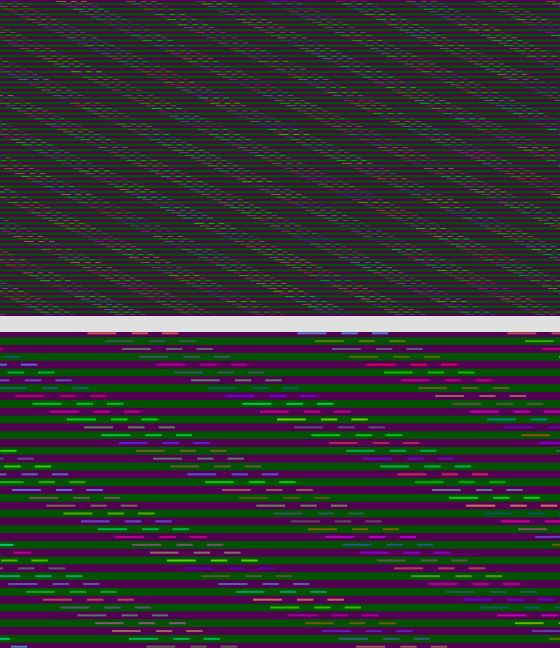
Top: the whole. Bottom: its middle third, enlarged.
Reproduce this pattern procedurally as a Shadertoy shader.

```glsl
// Thin green and magenta stripes carrying slanted groups of three coloured dashes.

const float STRIPES = 121.0;        // stripes down the canvas
const float GROUPS = 8.0;           // dash groups along one stripe
const float ROW_SHIFT = 0.082;      // sideways step of the groups per stripe
const float START_SHIFT = 0.803;
const float DASH_THICKNESS = 0.26;  // in stripe heights

const vec3 GREEN = vec3(0.005, 0.32, 0.005);
const vec3 MAGENTA = vec3(0.32, 0.0, 0.32);

// Sine-free hash of a cell
float hash21(vec2 cell) {
    vec3 p = fract(cell.xyx * 0.1031);
    p += dot(p, p.yzx + 33.33);
    return fract((p.x + p.y) * p.z);
}

// Fully saturated colour from a hue in 0..1
vec3 hueColor(float hue) {
    return clamp(abs(fract(hue + vec3(0.0, 0.667, 0.333)) * 6.0 - 3.0) - 1.0, 0.0, 1.0);
}

// Part of a pixel of the given width that lies between low and high
float coverage(float x, float low, float high, float width) {
    float overlap = min(x + 0.5 * width, high) - max(x - 0.5 * width, low);
    return clamp(overlap / width, 0.0, 1.0);
}

vec3 stripeColor(float row) {
    return mix(MAGENTA, GREEN, mod(row, 2.0));
}

// One long dash followed by two short ones
float dashGroup(float x, float width) {
    float mask = coverage(x, 0.0, 0.138, width);
    for (int i = 0; i < 2; i++) {
        float start = 0.21 + 0.145 * float(i);
        mask += coverage(x, start, start + 0.078, width);
    }
    return min(mask, 1.0);
}

vec3 dashColor(vec2 cell, vec3 ground) {
    vec3 tint = hueColor(hash21(cell + 17.0));
    float strength = mix(0.28, 0.5, hash21(cell + 71.0));
    return ground * 1.1 + tint * strength;
}

void mainImage(out vec4 fragColor, in vec2 fragCoord) {
    vec2 uv = fragCoord / iResolution.xy;
    vec2 pixel = vec2(GROUPS, STRIPES) / iResolution.xy;

    // Stripes, counted from the top
    float y = (1.0 - uv.y) * STRIPES;
    float row = floor(y);
    float across = y - row;
    vec3 ground = stripeColor(row);
    vec3 color = mix(stripeColor(row + 1.0), ground, coverage(across, 0.0, 1.0, pixel.y));

    // Dashes along the middle of each stripe
    float x = uv.x * GROUPS - START_SHIFT - row * ROW_SHIFT;
    float line = coverage(across, 0.5 - 0.5 * DASH_THICKNESS, 0.5 + 0.5 * DASH_THICKNESS, pixel.y);
    float mask = line * dashGroup(fract(x), pixel.x);
    color = mix(color, dashColor(vec2(floor(x), row), ground), mask);

    fragColor = vec4(color, 1.0);
}
```
